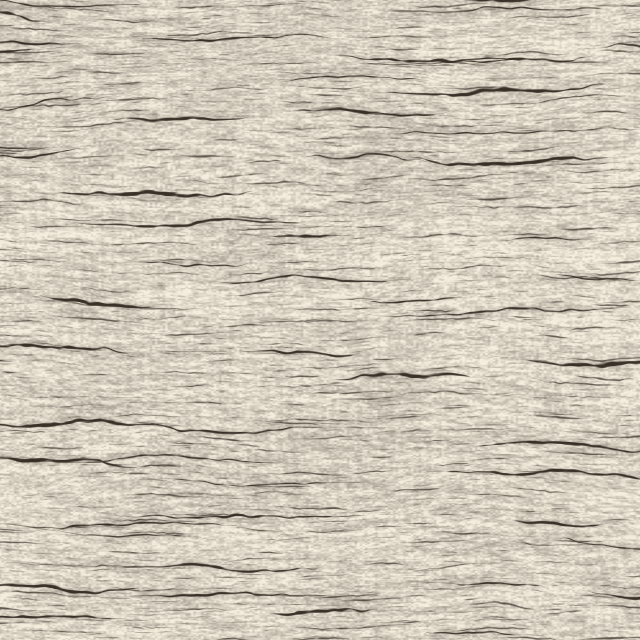
Write a Shadertoy shader that draws this texture.

```glsl
const vec3 PALE_WOOD = vec3(0.93, 0.90, 0.84);
const vec3 DEEP_CRACK = vec3(0.20, 0.17, 0.135);

// Crack layers: cells across and up, half length range, half width range
const vec2 LONG_CELLS = vec2(3.0, 18.0);
const vec2 LONG_LENGTH = vec2(0.07, 0.22);
const vec2 LONG_WIDTH = vec2(0.0010, 0.0030);
const vec2 SHORT_CELLS = vec2(6.0, 46.0);
const vec2 SHORT_LENGTH = vec2(0.02, 0.09);
const vec2 SHORT_WIDTH = vec2(0.0006, 0.0013);
const vec2 HAIR_CELLS = vec2(16.0, 130.0);
const vec2 HAIR_LENGTH = vec2(0.008, 0.034);
const vec2 HAIR_WIDTH = vec2(0.0003, 0.0008);

const float CRACK_SHARE = 0.85;
const float CRACK_SLOPE = 0.05;
const float WOBBLE = 0.26;
const float HALO_SIZE = 2.6;
const float HALO_STRENGTH = 0.22;
const float SHORT_STRENGTH = 0.75;
const float HAIR_STRENGTH = 0.5;

const float BASE_TONE = 0.91;
const float SPECKLE = 0.25;
const float STREAK = 0.22;
const float FIBRE = 0.16;
const float BLOTCH = 0.09;

float hash(vec2 p) {
    return fract(sin(dot(p, vec2(127.1, 311.7))) * 43758.5453);
}

float noise(vec2 p) {
    vec2 i = floor(p);
    vec2 f = fract(p);
    f = f * f * (3.0 - 2.0 * f);
    float low = mix(hash(i), hash(i + vec2(1.0, 0.0)), f.x);
    float high = mix(hash(i + vec2(0.0, 1.0)), hash(i + vec2(1.0, 1.0)), f.x);
    return mix(low, high, f.y);
}

// Darkness of one layer of tapered, wandering cracks, one per cell
float cracks(vec2 p, vec2 cells, vec2 lengths, vec2 widths, float seed, float pixel) {
    vec2 home = floor(p * cells);
    float darkness = 0.0;
    for (int y = -1; y <= 1; y++) {
        for (int x = -1; x <= 1; x++) {
            vec2 cell = home + vec2(x, y);
            vec2 key = cell + seed;
            if (hash(key + 5.3) > CRACK_SHARE) continue;

            vec2 center = (cell + vec2(hash(key), hash(key + 17.7))) / cells;
            vec2 d = p - center;
            float halfLength = mix(lengths.x, lengths.y, hash(key + 31.1));
            float along = d.x / halfLength;
            if (abs(along) > 1.0) continue;

            // Wandering centre line
            float lane = 91.0 * hash(key + 43.9);
            float bend = noise(vec2(d.x * cells.x * 4.0 + lane, lane)) - 0.5;
            bend += 0.35 * (noise(vec2(d.x * cells.x * 17.0 + lane, lane + 7.0)) - 0.5);
            d.y -= bend * WOBBLE / cells.y;
            d.y -= d.x * CRACK_SLOPE * (hash(key + 59.2) - 0.5);

            // Ragged width that thins towards both tips
            float ragged = 0.35 + 1.1 * noise(vec2(p.x * 75.0 + lane, p.y * 260.0));
            float taper = 1.0 - along * along;
            float halfWidth = mix(widths.x, widths.y, hash(key + 71.4)) * taper * ragged;
            float core = smoothstep(pixel, -pixel, abs(d.y) - halfWidth);
            core *= min(1.0, 2.0 * halfWidth / pixel);

            // Worn fibres beside the opening
            float halo = exp(-abs(d.y) / (HALO_SIZE * widths.y * 0.5));
            halo *= HALO_STRENGTH * taper * ragged;
            darkness = max(darkness, max(core, halo));
        }
    }
    return darkness;
}

// Brightness of the bleached surface between the cracks
float woodTone(vec2 p) {
    float tone = BASE_TONE;
    tone += SPECKLE * (noise(p * vec2(250.0, 400.0)) - 0.5);
    tone += STREAK * (noise(p * vec2(75.0, 340.0) + 13.0) - 0.5);
    tone += FIBRE * (noise(p * vec2(17.0, 150.0) + 29.0) - 0.5);
    tone += BLOTCH * (noise(p * vec2(5.0, 13.0) + 47.0) - 0.5);
    return min(tone, 1.04);
}

void mainImage(out vec4 fragColor, in vec2 fragCoord) {
    float pixel = 1.0 / iResolution.y;
    vec2 uv = fragCoord * pixel;

    // Gentle common flow of the grain
    vec2 p = uv;
    p.y += 0.018 * (noise(uv * vec2(4.0, 6.0)) - 0.5);
    p.y += 0.005 * (noise(uv * vec2(17.0, 24.0)) - 0.5);

    float longCracks = cracks(p, LONG_CELLS, LONG_LENGTH, LONG_WIDTH, 3.0, pixel);
    float shortCracks = cracks(p, SHORT_CELLS, SHORT_LENGTH, SHORT_WIDTH, 101.0, pixel);
    float hairCracks = cracks(p, HAIR_CELLS, HAIR_LENGTH, HAIR_WIDTH, 211.0, pixel);
    float patches = 0.5 + noise(p * vec2(6.0, 22.0) + 83.0);

    float tone = woodTone(p);
    tone *= 1.0 - HAIR_STRENGTH * patches * hairCracks;
    tone *= 1.0 - SHORT_STRENGTH * shortCracks;
    tone *= 1.0 - 0.96 * longCracks;
    fragColor = vec4(mix(DEEP_CRACK, PALE_WOOD, tone), 1.0);
}
```
